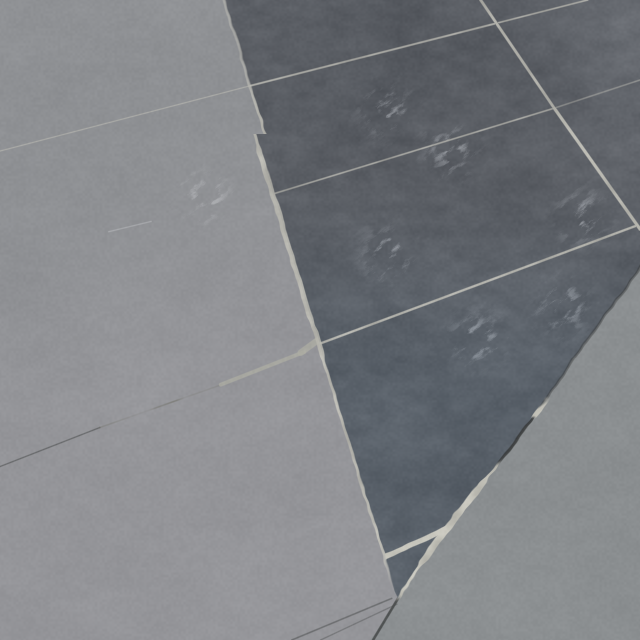
This texture is drawn by a WebGL 2 fragment shader. Its source:

```glsl
#version 300 es
precision highp float;

uniform vec2 u_resolution;
out vec4 fragColor;

#define SLATE_TOP vec3(0.350, 0.364, 0.388)
#define SLATE_LOW vec3(0.348, 0.378, 0.412)
#define STONE_UPPER vec3(0.555, 0.563, 0.576)
#define STONE_LOWER vec3(0.582, 0.584, 0.600)
#define STONE_RIGHT vec3(0.545, 0.560, 0.568)
#define GROUT vec3(0.760, 0.755, 0.720)
#define CRACK vec3(0.270, 0.280, 0.280)
#define SOFTNESS 0.0013
#define GRAIN 0.022

float hash(vec2 p) {
    p = fract(p * vec2(0.1031, 0.1137));
    p += dot(p, p.yx + 33.33);
    return fract((p.x + p.y) * p.x * 17.0);
}

float noise(vec2 p) {
    vec2 i = floor(p), f = fract(p);
    f = f * f * (3.0 - 2.0 * f);
    return mix(mix(hash(i), hash(i + vec2(1, 0)), f.x),
               mix(hash(i + vec2(0, 1)), hash(i + vec2(1, 1)), f.x), f.y);
}

float fbm(vec2 p) {
    float sum = 0.0, amp = 0.5;
    for (int i = 0; i < 5; i++) {
        sum += amp * noise(p);
        p = mat2(1.6, 1.2, -1.2, 1.6) * p + 7.3;
        amp *= 0.5;
    }
    return sum;
}

float cover(float d) {
    float blur = max(SOFTNESS, 0.8 / min(u_resolution.x, u_resolution.y));
    return 1.0 - smoothstep(-blur, blur, d);
}

// Coverage of a straight joint from a to b
float seam(vec2 p, vec2 a, vec2 b, float halfWidth) {
    vec2 ab = b - a;
    float t = clamp(dot(p - a, ab) / dot(ab, ab), 0.0, 1.0);
    return cover(length(p - a - ab * t) - halfWidth);
}

float band(float lo, float hi, float v) {
    return smoothstep(lo - 0.006, lo + 0.006, v) * (1.0 - smoothstep(hi - 0.006, hi + 0.006, v));
}

// Pale scuffs gathered around a centre, streaked along a slope
float scuff(vec2 p, vec2 centre, float radius) {
    vec2 d = (p - centre) / radius;
    vec2 q = mat2(0.8, -0.6, 0.6, 0.8) * p;
    return exp(-dot(d, d)) * smoothstep(0.48, 0.78, fbm(q * vec2(50.0, 110.0)));
}

void main() {
    vec2 p = gl_FragCoord.xy / u_resolution;
    float wobble = (noise(p * 75.0) - 0.5) * 0.003;
    float cloud = fbm(p * vec2(5.0, 9.0)) - 0.48;
    float mottle = fbm(p * vec2(32.0, 55.0) + 4.0) - 0.48;
    float worn = noise(p * 48.0 + 9.0);

    // Signed distances to both sides of the dark wedge
    float leftEdge = 0.641 - 0.307 * p.y + 0.017 * step(0.79, p.y);
    float rightEdge = 0.5744 + 0.7326 * p.y - 0.004 * sin((p.y - 0.065) * 17.0) * step(p.y, 0.44);
    float dLeft = (p.x - leftEdge) * 0.956 + wobble;
    float dRight = (p.x - rightEdge) * 0.807 + wobble;
    float wedge = cover(max(-dLeft, dRight));

    // Pale stone on both sides
    float joint = 0.271 + 0.386 * p.x;
    vec3 leftStone = mix(STONE_LOWER, STONE_UPPER, smoothstep(-0.02, 0.45, p.y - joint));
    vec3 col = mix(leftStone, STONE_RIGHT, cover(-dRight) * step(0.5, p.x));
    col += cloud * 0.035 + mottle * 0.025;

    // Joints and hairline cracks in the pale stone
    col = mix(col, GROUT, 0.55 * seam(p, vec2(0.0, 0.764), vec2(0.391, 0.866), 0.0009));
    col = mix(col, CRACK, 0.55 * seam(p, vec2(0.0, 0.271), vec2(0.156, 0.332), 0.0010));
    col = mix(col, vec3(0.45, 0.45, 0.42), (0.1 + 0.6 * worn) * seam(p, vec2(0.156, 0.332), vec2(0.352, 0.401), 0.0012));
    col = mix(col, vec3(0.68, 0.68, 0.64), 0.75 * seam(p, vec2(0.345, 0.399), vec2(0.475, 0.450), 0.0030));
    col = mix(col, vec3(0.68, 0.68, 0.64), 0.75 * seam(p, vec2(0.470, 0.449), vec2(0.496, 0.468), 0.0050));
    col = mix(col, CRACK, 0.50 * seam(p, vec2(0.456, 0.0), vec2(0.612, 0.065), 0.0012));
    col = mix(col, CRACK, 0.40 * seam(p, vec2(0.501, 0.0), vec2(0.620, 0.056), 0.0010));
    col = mix(col, CRACK, 0.85 * seam(p, vec2(0.583, 0.0), vec2(0.622, 0.065), 0.0020));
    col += 0.09 * seam(p, vec2(0.170, 0.638), vec2(0.236, 0.654), 0.0010);
    col += 0.13 * scuff(p, vec2(0.320, 0.690), 0.035);

    // Dark slate with cloudy wear
    vec3 slate = mix(SLATE_LOW, SLATE_TOP, smoothstep(0.35, 0.75, p.y));
    slate += 0.045 * smoothstep(0.75, 1.05, p.x) * smoothstep(0.55, 0.9, p.y);
    slate += cloud * 0.08 + mottle * 0.075;
    vec2 scuffs[6] = vec2[6](vec2(0.605, 0.825), vec2(0.607, 0.603), vec2(0.705, 0.765),
                             vec2(0.747, 0.470), vec2(0.878, 0.520), vec2(0.910, 0.660));
    for (int i = 0; i < 6; i++) slate += 0.24 * scuff(p, scuffs[i], 0.035);

    // Grout grid across the slate
    vec3 paleGrout = GROUT * (0.9 + 0.16 * worn);
    float grid = 0.75 * seam(p, vec2(0.391, 0.866), vec2(0.775, 0.9635), 0.0015);
    grid = max(grid, 0.75 * seam(p, vec2(0.775, 0.9635), vec2(0.918, 1.0), 0.0013));
    grid = max(grid, 0.70 * seam(p, vec2(0.430, 0.698), vec2(0.866, 0.831), 0.0013));
    grid = max(grid, 0.45 * seam(p, vec2(0.866, 0.831), vec2(1.0, 0.875), 0.0012));
    grid = max(grid, 0.85 * seam(p, vec2(0.501, 0.4635), vec2(0.996, 0.648), 0.0018));
    grid = max(grid, 0.85 * seam(p, vec2(0.751, 1.0), vec2(0.866, 0.831), 0.0022));
    grid = max(grid, 0.90 * seam(p, vec2(0.866, 0.831), vec2(1.0, 0.642), 0.0025));
    grid = max(grid, seam(p + wobble, vec2(0.602, 0.130), vec2(0.697, 0.174), 0.0042));
    col = mix(col, mix(slate, paleGrout, grid), wedge);

    // Left border: faint at the top, broad through the middle
    float borderWidth = 0.0022 + 0.0018 * band(0.44, 0.77, p.y);
    float borderAlpha = mix(0.85, 0.45, smoothstep(0.80, 0.90, p.y)) * smoothstep(0.07, 0.15, p.y);
    col = mix(col, paleGrout, borderAlpha * cover(abs(dLeft + 0.001) - borderWidth));

    // Right border: grout below, shadow and chips above
    float taper = 0.0020 + 0.0030 * band(0.12, 0.25, p.y);
    float shadow = band(0.27, 0.60, p.y) * (0.45 + 0.4 * band(0.28, 0.35, p.y));
    float chips = band(0.345, 0.405, p.y) * smoothstep(0.35, 0.55, worn);
    col = mix(col, CRACK * 0.8, shadow * cover(abs(dRight) - 0.0022));
    col = mix(col, paleGrout, band(0.065, 0.275, p.y) * cover(abs(dRight) - taper));
    col = mix(col, paleGrout, chips * cover(abs(dRight - 0.001) - 0.0042));

    col += GRAIN * (noise(p * 260.0) - 0.5);
    fragColor = vec4(clamp(col, 0.0, 1.0), 1.0);
}
```
